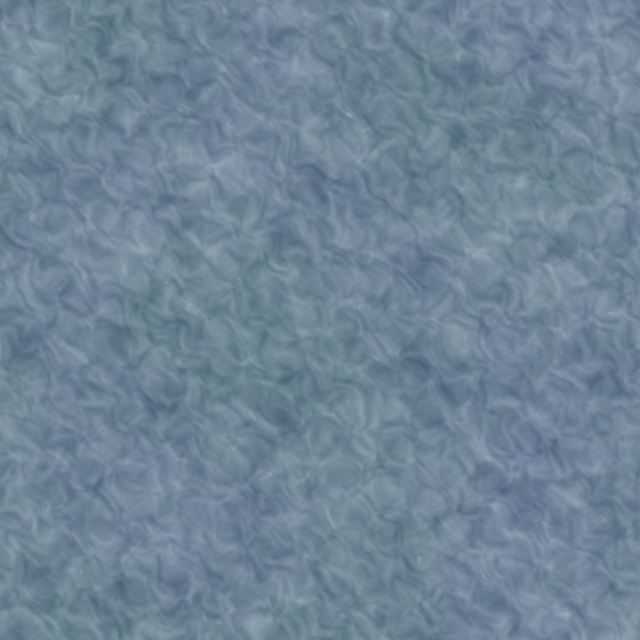
This texture is drawn by a Shadertoy shader. Its source:

```glsl
const vec3 MID_BLUE = vec3(0.437, 0.521, 0.590);
const vec3 TONE_STEP = vec3(0.047, 0.044, 0.038);
const vec3 VIOLET_SHIFT = vec3(0.009, -0.004, 0.014);
const float TAU = 6.28318;

float hash(vec2 cell) {
    vec3 p = fract(cell.xyx * 0.1031);
    p += dot(p, p.yzx + 33.33);
    return fract((p.x + p.y) * p.z);
}

vec2 gradientAt(vec2 cell) {
    float angle = TAU * hash(cell);
    return vec2(cos(angle), sin(angle));
}

// Gradient noise, centred on zero
float noise(vec2 p) {
    vec2 i = floor(p), f = p - i;
    vec2 u = f * f * f * (f * (f * 6.0 - 15.0) + 10.0);
    vec2 e = vec2(1.0, 0.0);
    float a = dot(gradientAt(i), f);
    float b = dot(gradientAt(i + e), f - e);
    float c = dot(gradientAt(i + e.yx), f - e.yx);
    float d = dot(gradientAt(i + e.xx), f - e.xx);
    return mix(mix(a, b, u.x), mix(c, d, u.x), u.y);
}

vec2 rotate(vec2 p, float angle) {
    float c = cos(angle), s = sin(angle);
    return vec2(c * p.x - s * p.y, s * p.x + c * p.y);
}

// Displaces points so that the fibres curl
vec2 curl(vec2 p, float scale, float amount) {
    return p + amount * vec2(noise(p * scale + 17.3), noise(p * scale + 71.9));
}

// Noise drawn out along one direction
float fibres(vec2 p, float scale, float angle, float stretch) {
    vec2 q = rotate(p, -angle) * scale;
    return noise(vec2(q.x / stretch, q.y) + scale * 3.7);
}

// Broad soft patches of the nap
float patches(vec2 p) {
    return 1.2 * noise(p * 4.0 + 100.0)
         + 1.3 * fibres(p, 11.0, -0.5, 1.4);
}

// Tufts from coarse to fine
float tufts(vec2 p) {
    vec2 q = curl(p, 22.0, 0.025);
    return 1.6 * fibres(q, 25.0, -0.6, 1.4)
         + 2.2 * fibres(q, 50.0, -0.75, 1.5)
         + 1.5 * fibres(q, 92.0, -0.9, 1.5)
         + 0.5 * fibres(p, 150.0, 0.5, 1.3);
}

// Small pale curls of lint, gathered in loose groups
float lint(vec2 p) {
    vec2 q = curl(p, 45.0, 0.014);
    float curls = smoothstep(0.26, 0.58, fibres(q, 78.0, -0.8, 1.7));
    float groups = smoothstep(-0.15, 0.35, noise(p * 13.0 + 40.0));
    return curls * groups;
}

void mainImage(out vec4 fragColor, in vec2 fragCoord) {
    vec2 p = fragCoord / iResolution.xy;

    float tone = patches(p) + tufts(p) + 1.5 * lint(p) - 0.05;
    float hue = 2.2 * noise(p * 3.0 + 200.0) + 1.2 * noise(p * 16.0 + 300.0)
              + 0.5 * (p.x + p.y - 1.0);

    vec3 color = MID_BLUE + TONE_STEP * tone + VIOLET_SHIFT * hue;
    fragColor = vec4(color, 1.0);
}
```
